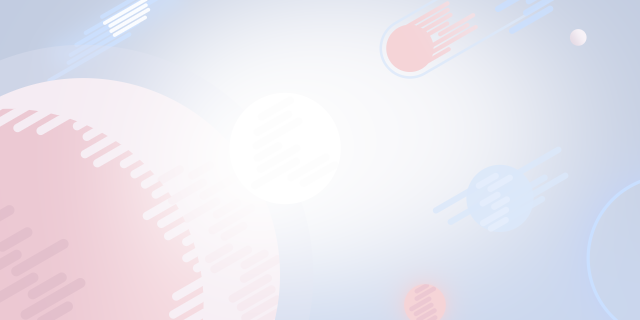
A Shadertoy shader for this background:

```glsl
// A pale space scene: a huge pink planet, a white moon, comets and small worlds
// around a soft central light. Discs and capsules are distance functions, and
// every slanted stripe comes from hashed rows in one tilted frame.

// Layout, in canvas heights from the lower left: xy = centre, z = radius
const vec3 PLANET = vec3(0.260, 0.141, 0.615);
const vec3 CORE   = vec3(0.026, 0.050, 0.610);
const vec3 MOON   = vec3(0.891, 0.536, 0.174);
const vec3 COMET  = vec3(1.281, 0.849, 0.074);
const vec3 DOT    = vec3(1.807, 0.883, 0.026);
const vec3 BLUE_WORLD = vec3(1.5625, 0.380, 0.105);
const vec3 RING   = vec3(2.096, 0.193, 0.258);
const vec3 PINK_WORLD = vec3(1.328, 0.047, 0.065);
const vec2 METEOR = vec2(0.365, 0.922);
const vec2 LIGHT  = vec2(1.12, 0.60);
const vec2 LIGHT_SIZE = vec2(0.70, 0.50);
const vec2 HAZE   = vec2(0.81, 0.50);
const float HAZE_SIZE = 0.36;
const float HALO_RADIUS = 0.719;
const float FINGER_PITCH = 0.044;
const vec2 AXIS = vec2(0.866, 0.5);

// Colours
const vec3 SKY_TOP = vec3(0.76, 0.80, 0.88);
const vec3 SKY_LOW = vec3(0.79, 0.84, 0.93);
const vec3 WHITE = vec3(0.97, 0.97, 0.98);
const vec3 HALO  = vec3(0.87, 0.88, 0.94);
const vec3 ROSE  = vec3(0.925, 0.785, 0.825);
const vec3 ROSE_DARK = vec3(0.88, 0.74, 0.79);
const vec3 CRUST = vec3(0.965, 0.94, 0.965);
const vec3 CORAL = vec3(0.96, 0.83, 0.845);
const vec3 ICE   = vec3(0.86, 0.91, 0.98);
const vec3 NEON  = vec3(0.79, 0.875, 1.0);

float hash(float n) { return fract(sin(n * 12.9898) * 43758.5453); }

float fill(float d) { return clamp(0.5 - d * iResolution.y, 0.0, 1.0); }

float disc(vec2 p, vec3 c) { return length(p - c.xy) - c.z; }

// Coordinates along and across the common stripe direction
vec2 tilt(vec2 p) { return vec2(dot(p, AXIS), dot(p, vec2(-AXIS.y, AXIS.x))); }

// Coverage of rounded dashes, one per row, inside a tilted box
float streaks(vec2 p, vec2 halfSize, float pitch, float seed) {
    vec2 q = tilt(p);
    float row = floor(q.y / pitch);
    float mid = (row + 0.5) * pitch;
    float shift = (hash(row + seed) - 0.5) * halfSize.x;
    float reach = halfSize.x * mix(0.25, 0.6, hash(row + seed + 37.0));
    float d = length(vec2(max(abs(q.x - shift) - reach, 0.0), q.y - mid));
    return fill(d - 0.36 * pitch) * step(abs(mid), halfSize.y);
}

// Distance to the pale crust, whose fingers reach into the core
float crust(vec2 p) {
    vec2 q = tilt(p - CORE.xy);
    float row = floor(q.y / FINGER_PITCH);
    float mid = (row + 0.5) * FINGER_PITCH;
    float tip = sqrt(max(CORE.z * CORE.z - mid * mid, 0.0));
    tip -= mix(0.01, 0.12, hash(row + 5.0));
    float finger = length(vec2(max(tip - q.x, 0.0), q.y - mid)) - 0.3 * FINGER_PITCH;
    return min(finger, CORE.z - length(q));
}

void mainImage(out vec4 fragColor, in vec2 fragCoord) {
    vec2 p = fragCoord / iResolution.y;
    p.x *= 2.0 * iResolution.y / iResolution.x;

    // Sky and central light
    float light = exp(-pow(length((p - LIGHT) / LIGHT_SIZE), 3.0));
    vec3 col = mix(mix(SKY_LOW, SKY_TOP, smoothstep(0.0, 0.7, p.y)), WHITE, light);

    // Meteor shower with a blue glow
    vec2 q = tilt(p - METEOR);
    float glow = length(vec2(max(abs(q.x) - 0.18, 0.0), q.y));
    col = mix(col, NEON, 0.5 * exp(-pow(glow / 0.06, 2.0)));
    col = mix(col, NEON, 0.85 * streaks(p - METEOR, vec2(0.25, 0.05), 0.018, 3.0));
    col = mix(col, vec3(1), 0.9 * streaks(p - METEOR - 0.07 * AXIS, vec2(0.14, 0.03), 0.016, 8.0));

    // Planet: halo, rosy core, dark dashes and crust
    float d = disc(p, PLANET);
    col = mix(col, HALO, 0.4 * fill(length(p - PLANET.xy) - HALO_RADIUS));
    vec3 ground = mix(ROSE, vec3(0.955, 0.84, 0.865), smoothstep(0.1, 0.6, p.x));
    ground = mix(ground, ROSE_DARK, 0.8 * streaks(p - vec2(0.0, 0.25), vec2(0.17, 0.38), 0.044, 21.0));
    vec3 shell = mix(CRUST, ROSE, 0.22 * streaks(p - vec2(0.72, 0.25), vec2(0.12, 0.30), 0.036, 14.0));
    ground = mix(ground, shell, 0.9 * fill(crust(p)));
    col = mix(col, ground, fill(d));

    // Haze spilling over the planet, then the moon
    float haze = exp(-pow(length(p - HAZE) / HAZE_SIZE, 2.0));
    col = mix(col, vec3(0.995), haze);
    vec3 moon = vec3(1.0 - 0.006 * streaks(p - MOON.xy, vec2(0.13, 0.14), 0.035, 2.0));
    col = mix(col, moon, fill(disc(p, MOON)));

    // Coral comet in an open capsule outline, with an icy tail
    q = tilt(p - COMET.xy);
    d = length(vec2(max(-q.x, 0.0), q.y)) - 0.091;
    col = mix(col, ICE, 0.8 * fill(abs(d) - 0.004) * smoothstep(0.5, 0.3, q.x));
    float body = max(fill(disc(p, COMET)), streaks(p - COMET.xy - 0.12 * AXIS, vec2(0.15, 0.065), 0.018, 6.0));
    col = mix(col, mix(CORAL, vec3(0.95, 0.88, 0.90), smoothstep(0.0, 0.25, q.x)), body);
    col = mix(col, NEON, 0.8 * streaks(p - vec2(1.66, 0.985), vec2(0.13, 0.045), 0.027, 11.0));

    // Tiny pale moon, shaded towards the lower left
    vec3 pearl = mix(vec3(0.90, 0.86, 0.90), vec3(0.97, 0.95, 0.97), smoothstep(-0.03, 0.02, tilt(p - DOT.xy).x));
    col = mix(col, pearl, fill(disc(p, DOT)));

    // Icy world crossed by streaks
    col = mix(col, ICE, 0.85 * streaks(p - BLUE_WORLD.xy, vec2(0.24, 0.08), 0.027, 17.0));
    col = mix(col, ICE, 0.9 * fill(disc(p, BLUE_WORLD)));
    col = mix(col, vec3(0.91, 0.94, 0.99), 0.7 * streaks(p - BLUE_WORLD.xy, vec2(0.09, 0.07), 0.027, 29.0));

    // Coral world with a warm glow
    d = disc(p, PINK_WORLD);
    col = mix(col, CORAL, 0.55 * exp(-max(d, 0.0) / 0.03));
    vec3 coral = mix(CORAL, ROSE, streaks(p - PINK_WORLD.xy, vec2(0.06, 0.06), 0.02, 9.0));
    col = mix(col, coral, fill(d));

    // Neon ring, glowing outwards
    d = disc(p, RING);
    col = mix(col, vec3(0.77, 0.83, 0.97), 0.6 * exp(-max(d, 0.0) / 0.06) * (1.0 - fill(d)));
    col = mix(col, NEON, fill(abs(d) - 0.005));

    fragColor = vec4(col, 1.0);
}
```
